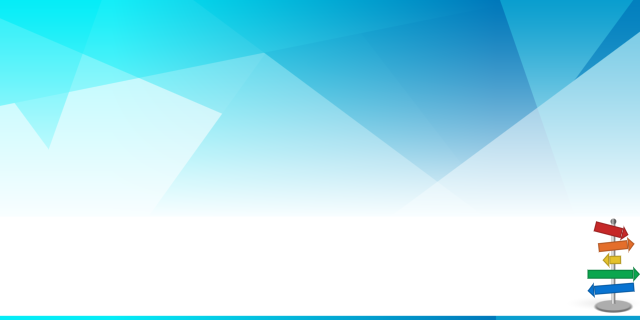
A Shadertoy shader for this background:

```glsl
const vec3 CYAN = vec3(0.02, 0.93, 0.97);
const vec3 BLUE = vec3(0.0, 0.47, 0.73);
const vec3 TEAL = vec3(0.04, 0.62, 0.81);
const vec3 MIST = vec3(0.975, 0.995, 1.0);
const float HORIZON = 0.323;

// Coverage of a signed distance, negative inside
float fill(float d, float soft) {
    return smoothstep(soft, -soft, d);
}

// Coverage of the half plane to the left of the direction a to b
float leftOf(vec2 p, vec2 a, vec2 b, float soft) {
    vec2 dir = normalize(b - a);
    return fill(dir.y * (p.x - a.x) - dir.x * (p.y - a.y), soft);
}

float ellipse(vec2 p, vec2 center, vec2 radii) {
    return (length((p - center) / radii) - 1.0) * min(radii.x, radii.y);
}

float box(vec2 p, vec2 center, vec2 halfSize) {
    vec2 d = abs(p - center) - halfSize;
    return max(d.x, d.y);
}

// Arrow board running from tail to tip
float arrow(vec2 p, vec2 tail, vec2 tip, float halfWidth) {
    vec2 dir = normalize(tip - tail);
    vec2 q = p - tail;
    float along = dot(q, dir);
    float across = abs(dir.x * q.y - dir.y * q.x);
    float len = length(tip - tail);
    float neck = len - 0.021;
    float board = max(abs(along - 0.5 * neck) - 0.5 * neck, across - halfWidth);
    float head = max(neck - along, 0.7 * (across - 1.1 * (len - along)));
    return min(board, head);
}

vec3 addSign(vec3 color, vec2 p, vec2 tail, vec2 tip, float halfWidth, vec3 paint, float soft) {
    float d = arrow(p, tail, tip, halfWidth);
    vec3 shaded = paint * mix(0.78, 1.05, smoothstep(0.0, -0.006, d));
    return mix(color, shaded, fill(d, soft));
}

vec3 topColor(float x, float rightPane) {
    vec3 sweep = mix(CYAN, BLUE, clamp((x - 0.35) / 1.2, 0.0, 1.0));
    return mix(sweep, TEAL, rightPane);
}

// Translucent facets fading down into mist
vec3 facets(vec2 p, float soft) {
    float belowBeam = leftOf(p, vec2(1.5625, 0.984), vec2(0.0, 0.669), soft);
    float belowLeft = leftOf(p, vec2(0.698, 0.643), vec2(0.0, 0.943), soft);
    float rightOfCut = leftOf(p, vec2(0.318, 1.0), vec2(0.083, 0.339), soft);
    float aboveCorner = leftOf(p, vec2(0.0, 0.74), vec2(0.148, 0.539), soft);
    float rightOfSlope = leftOf(p, vec2(0.604, 1.0), vec2(1.367, 0.432), soft);
    float rightPane = leftOf(p, vec2(1.5625, 1.0), vec2(1.797, 0.323), soft);
    float belowRise = leftOf(p, vec2(2.0, 0.901), vec2(1.367, 0.432), soft);
    float cornerPane = leftOf(p, vec2(1.979, 1.0), vec2(1.792, 0.745), soft);
    float innerFold = leftOf(p, vec2(1.133, 0.89), vec2(1.445, 0.484), soft);
    float rightOfFold = leftOf(p, vec2(0.828, 0.831), vec2(0.594, 0.505), soft);

    float depth = clamp((1.0 - p.y) / (1.0 - HORIZON), 0.0, 1.0);
    float haze = pow(depth, 1.2);
    vec3 color = mix(topColor(p.x, rightPane), MIST, haze);

    // Blue shading
    float shade = belowBeam * rightOfSlope * (1.0 - rightPane) * (1.0 - belowRise);
    color = mix(color, BLUE, shade * (0.12 + 0.05 * innerFold) * (1.0 - haze));
    color = mix(color, BLUE, 0.8 * cornerPane * (1.0 - belowRise) * (1.0 - haze));

    // White veils
    float leftSide = 1.0 - rightOfSlope;
    float whiteFacet = max(rightOfCut, 1.0 - aboveCorner) * (1.0 - rightOfFold);
    color = mix(color, MIST, 0.06 * leftSide * (1.0 - belowBeam) * rightOfCut);
    color = mix(color, MIST, (0.29 - 0.04 * rightOfFold) * belowBeam * leftSide);
    color = mix(color, MIST, 0.58 * belowBeam * belowLeft * whiteFacet);
    color = mix(color, MIST, (0.16 + 0.12 * rightOfCut) * belowLeft * (1.0 - belowBeam));
    color = mix(color, MIST, 0.1 * rightPane * (1.0 - belowRise) * haze);
    return mix(color, MIST, 0.42 * belowRise);
}

vec3 signpost(vec3 color, vec2 p, float soft) {
    // Base, pole and knob
    color = mix(color, vec3(0.86), 0.5 * fill(ellipse(p, vec2(1.89, 0.052), vec2(0.065, 0.012)), 0.012));
    color = mix(color, vec3(0.45), fill(ellipse(p, vec2(1.917, 0.041), vec2(0.057, 0.018)), soft));
    color = mix(color, vec3(0.68), fill(ellipse(p, vec2(1.917, 0.046), vec2(0.055, 0.016)), soft));
    float shine = smoothstep(0.007, 0.0, abs(p.x - 1.915));
    vec3 metal = mix(vec3(0.48), vec3(0.88), shine);
    color = mix(color, metal, fill(box(p, vec2(1.917, 0.178), vec2(0.006, 0.127)), soft));
    color = mix(color, metal * 0.75, fill(ellipse(p, vec2(1.917, 0.308), vec2(0.009)), soft));

    // Boards
    color = addSign(color, p, vec2(1.859, 0.293), vec2(1.964, 0.266), 0.016, vec3(0.74, 0.15, 0.15), soft);
    color = addSign(color, p, vec2(1.870, 0.226), vec2(1.983, 0.238), 0.014, vec3(0.85, 0.41, 0.16), soft);
    color = addSign(color, p, vec2(1.941, 0.188), vec2(1.883, 0.187), 0.013, vec3(0.85, 0.72, 0.16), soft);
    color = addSign(color, p, vec2(1.836, 0.143), vec2(2.0, 0.143), 0.014, vec3(0.04, 0.62, 0.29), soft);
    return addSign(color, p, vec2(1.982, 0.103), vec2(1.836, 0.091), 0.014, vec3(0.03, 0.43, 0.78), soft);
}

void mainImage(out vec4 fragColor, in vec2 fragCoord) {
    vec2 p = fragCoord / iResolution.xy * vec2(2.0, 1.0);
    float soft = 0.75 / iResolution.y;
    vec3 color = mix(vec3(1.0), facets(p, soft), fill(HORIZON - p.y, soft));
    color = signpost(color, p, soft);

    // Bottom strip
    vec3 strip = topColor(p.x, fill(1.55 - p.x, soft));
    color = mix(color, strip, fill(p.y - 0.013, soft));
    fragColor = vec4(color, 1.0);
}
```
